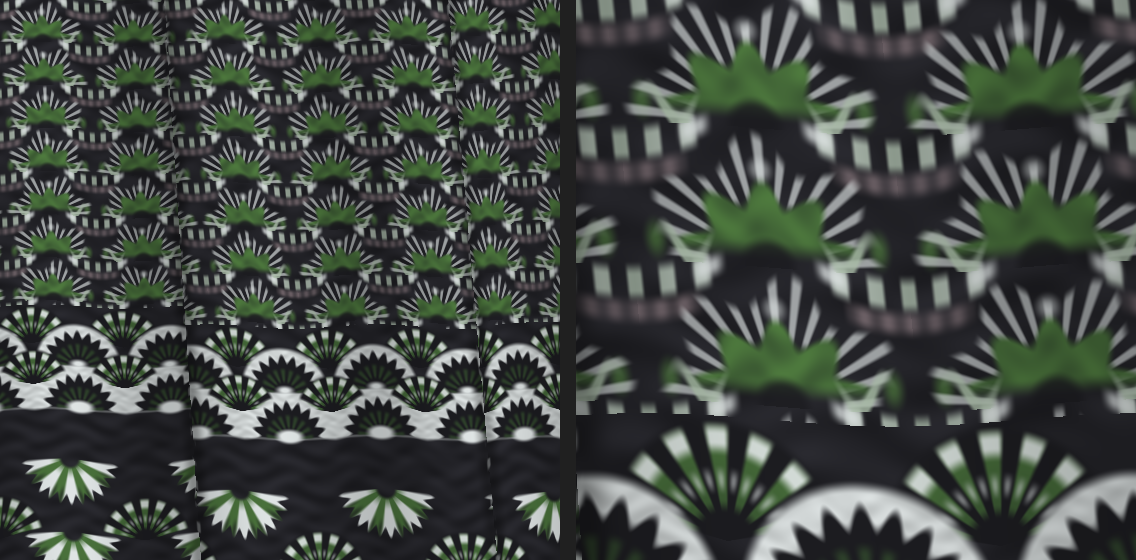
Left, the full canvas; right, a detail of the centre.
Reproduce this pattern procedurally as a Shadertoy shader.

```glsl
// Pleated dark cloth: half-drop rows of spiky green fans and crowns, pale scalloped
// lace, a plain band and hanging fans. Each pleat has its own sheared grid; motifs
// are polar ribs, wear is layered sines.

const vec3 INK   = vec3(0.085, 0.085, 0.10);
const vec3 SLATE = vec3(0.20, 0.20, 0.23);
const vec3 MAUVE = vec3(0.42, 0.37, 0.39);
const vec3 MOSS  = vec3(0.17, 0.26, 0.15);
const vec3 GREEN = vec3(0.27, 0.43, 0.21);
const vec3 PALE  = vec3(0.80, 0.82, 0.82);
const float SOFT = 0.055;         // edge blur, in row heights
const float WIDTH = 2.05;         // column width, in row heights
const float BORDER_SHIFT = 0.26;  // lace offset, in columns
const float BIG_PITCH = 1.6;      // hanging fan spacing, in columns

struct Pleat { float start, lean, column, row, bandTop, phase; };

float hash(vec2 p) { return fract(sin(dot(p, vec2(127.1, 311.7))) * 43758.5); }

float wear(vec2 p) {
    return 0.5 + 0.25 * sin(p.x * 5.3 + 2.0 * sin(p.y * 3.7))
               + 0.25 * sin(p.y * 7.1 + 2.0 * sin(p.x * 4.3));
}

float inside(float d) { return smoothstep(SOFT, -SOFT, d); }
float between(float x, float lo, float hi) { return inside(lo - x) * inside(x - hi); }
float ribs(float a, float n) { return 0.5 + 0.5 * cos(a * n); }
float centred(float x) { return fract(x + 0.5) - 0.5; }
vec2 polar(vec2 q) { return vec2(atan(q.x, q.y + 1e-4), length(q)); }

// Green fan with thin pale spikes, rising from its base
vec3 spikyFan(vec3 c, vec2 q, float seed) {
    vec2 p = polar(q);
    float spikes = smoothstep(0.35, 0.95, ribs(p.x, 30.0));
    float reach = 0.84 + 0.12 * sin(p.x * 7.0 + seed * 6.0);
    c = mix(c, PALE, 0.66 * spikes * between(p.y, 0.48, reach));
    float body = inside(length(q * vec2(0.87, 1.0)) - 0.53 - 0.09 * cos(p.x * 9.0));
    vec3 leaf = mix(MOSS, GREEN, 0.35 + 0.65 * wear(q * 2.5 + seed * 3.0));
    c = mix(c, leaf, body * smoothstep(0.04, 0.2, q.y));
    c = mix(c, INK, 0.8 * inside(p.y - 0.19));
    c = mix(c, PALE, 0.55 * inside(length(q - vec2(0.0, 0.7)) - 0.07));
    vec2 side = vec2(abs(q.x) - 0.62, q.y - 0.13 + 0.12 * sin(abs(q.x) * 14.0));
    return mix(c, mix(GREEN, PALE, 0.65), 0.8 * inside(length(side * vec2(0.6, 1.4)) - 0.1));
}

// Pale teeth over a mauve bowl, two green flecks above
vec3 smallCrown(vec3 c, vec2 q, float seed) {
    float x = abs(q.x), y = q.y - 0.35 * x * x;
    float teeth = smoothstep(0.3, 0.8, ribs(x, 27.0 - 5.0 * x)) * inside(x - 0.58);
    c = mix(c, mix(MOSS, PALE, 0.55 + 0.35 * x), teeth * between(y, -0.26, -0.05));
    c = mix(c, PALE, 0.75 * between(x, 0.46, 0.66) * between(y, -0.2, -0.08));
    float hem = between(y, -0.43, -0.29) * inside(x - 0.46);
    c = mix(c, MAUVE, hem * (0.5 + 0.4 * ribs(x, 36.0) - 0.2 * seed));
    return mix(c, GREEN, 0.7 * inside(length(vec2(x - 0.19, 0.6 * q.y - 0.1)) - 0.06));
}

// Arch of green ribs with pale tips
vec3 archCrown(vec3 c, vec2 q) {
    vec2 p = polar(q);
    float arc = inside(abs(p.x) - 1.35);
    float rib = arc * smoothstep(0.25, 0.8, ribs(p.x, 15.0));
    c = mix(c, INK, arc * inside(p.y - 0.86));
    c = mix(c, mix(MOSS, GREEN, p.y), rib * between(p.y, 0.25, 0.82));
    c = mix(c, PALE, 0.5 * arc * ribs(p.x, 30.0) * between(p.y, 0.38, 0.5));
    return mix(c, PALE, 0.92 * rib * between(p.y, 0.66, 0.82));
}

// Dark dome with a ragged rim and a pale seed
vec3 darkDome(vec3 c, vec2 q, float seedSize) {
    vec2 p = polar(q);
    float up = smoothstep(-0.03, 0.05, q.y);
    c = mix(c, INK, up * inside(p.y - 0.66 - 0.16 * ribs(p.x, 19.0)));
    c = mix(c, MOSS, 0.75 * up * ribs(p.x, 17.0) * between(p.y, 0.25, 0.52));
    return mix(c, PALE, inside(length(vec2(q.x * 0.5, q.y - 0.06)) - seedSize));
}

// Green and pale rays ending in spikes
vec3 hangingFan(vec3 c, vec2 q) {
    vec2 p = polar(q);
    float spike = ribs(p.x, 26.0);
    float ray = smoothstep(0.25, 0.75, ribs(p.x, 9.0) + 0.25 * (p.y - 0.5));
    vec3 petal = mix(mix(MOSS, GREEN, 0.8), PALE, ray * smoothstep(0.15, 0.5, p.y));
    petal = mix(petal, INK, 0.6 * spike * smoothstep(0.6, 0.9, p.y) * (1.0 - ray));
    return mix(c, petal, inside(abs(p.x) - 1.48) * between(p.y, 0.22, 0.86 + 0.2 * spike));
}

vec3 cloth(vec2 pos, Pleat k) {
    float v = (pos.y - k.bandTop) / k.row;
    float u = (pos.x - k.start - k.lean * pos.y) / k.column;
    float seed = hash(floor(vec2(u + 0.5, 0.5 - v)));
    vec3 c = mix(INK, SLATE, 0.45 * wear(vec2(u, v) * 2.0));
    if (v < -2.4) {  // rows of fans and crowns
        c = smallCrown(c, vec2(centred(u + 0.5) * WIDTH, fract(-v) - 0.5), seed);
        c = spikyFan(c, vec2(centred(u) * WIDTH, fract(0.5 - v)), seed);
    }
    if (v < 0.3) {  // lace border
        float crownX = centred(u + BORDER_SHIFT) * WIDTH;
        float domeX = centred(u + BORDER_SHIFT + 0.5) * WIDTH;
        vec3 lace = PALE * (0.86 + 0.14 * wear(vec2(u, v) * 5.0));
        c = archCrown(c, vec2(crownX, -v - 1.5));
        c = mix(c, lace, inside(length(vec2(domeX, v + 1.0)) - 0.96));
        c = mix(c, lace, between(v, -0.85, 0.04 * cos(domeX * 6.0)));
        c = darkDome(c, vec2(domeX, -v - 1.0), 0.08);
        c = archCrown(c, vec2(crownX, -v - 0.55) * 1.09);
        c = mix(c, lace, inside(length(vec2(domeX, v)) - 0.93) * inside(v));
        return darkDome(c, vec2(domeX, -v), 0.14);
    }
    // Plain band and hanging fans
    float w = (u - k.phase) / BIG_PITCH, big = BIG_PITCH * WIDTH;
    c = archCrown(c, vec2(centred(w + 0.5) * big, 3.0 - v) * 0.87);
    c = hangingFan(c, vec2(centred(w) * big, v - 1.15));
    return hangingFan(c, vec2(centred(w) * big, v - 2.85));
}

void mainImage(out vec4 fragColor, in vec2 fragCoord) {
    vec2 pos = fragCoord / iResolution.xy;
    pos.y = 1.0 - pos.y;
    float left = pos.x - 0.293 - 0.066 * pos.y, right = pos.x - 0.8 - 0.088 * pos.y;
    Pleat k = Pleat(0.073, 0.043, 0.163, 0.0768, 0.732, 0.1);
    if (left > 0.0) k = Pleat(0.397, 0.105, 0.163, 0.0824, 0.781, -0.37);
    if (right > 0.0) k = Pleat(0.84, 0.08, 0.142, 0.085, 0.783, 0.55);
    vec3 c = cloth(pos + vec2(0.0, 0.004 * sin(pos.x * 21.0)), k);
    // Frayed seams, then broad folds
    float seam = min(abs(left), abs(right));
    float thread = smoothstep(0.55, 0.9, wear(pos * vec2(40.0, 24.0)));
    c = mix(c, PALE, 0.5 * thread * smoothstep(0.005, 0.001, seam));
    c *= 1.0 - 0.3 * smoothstep(0.025, 0.004, seam);
    c *= 0.97 + 0.1 * sin(pos.x * 17.0 - pos.y * 1.2 + 0.5);
    fragColor = vec4(c + 0.018, 1.0);
}
```
